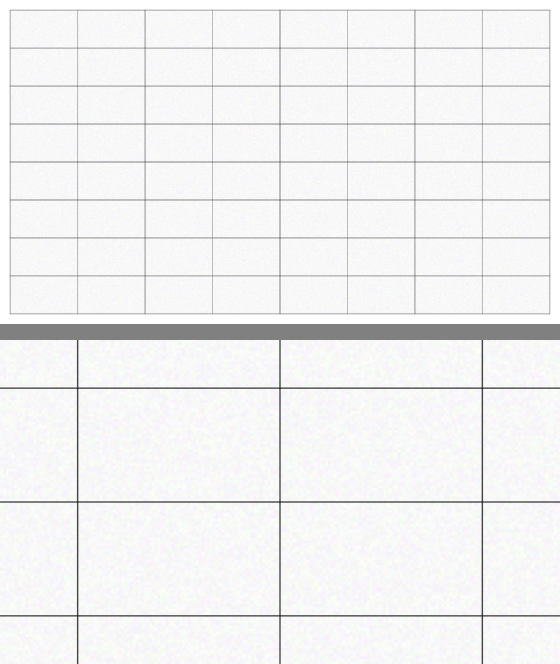
Top: the whole. Bottom: its middle third, enlarged.
A WebGL 1 fragment shader for this pattern:

```glsl
precision highp float;
// A sheet of 8 by 8 blank panels: hairline rules on finely grained off-white
// paper with a plain white border. Rules are found as distances to the nearest
// grid line and box filtered; the grain is value noise tinted green to violet.

#define COLUMNS 8.0
#define ROWS 8.0
#define MARGIN 0.01823       // border, in canvas widths
#define RULE_WIDTH 0.00064   // hairline, in canvas widths
#define FILTER_PIXELS 1.4    // softness of the edges
#define PAPER vec3(0.972, 0.972, 0.973)
#define BORDER vec3(1.0)
#define INK vec3(0.06)
#define GRAIN_SCALE 610.0    // grains per canvas width
#define GRAIN_TINT 0.046     // strength of the colour in the grain
#define GRAIN_LIGHT 0.022    // strength of its light and dark

uniform vec2 u_resolution;

vec3 hash3(vec2 p) {
  vec3 q = fract(p.xyx * vec3(0.1031, 0.1030, 0.0973));
  q += dot(q, q.yxz + 33.33);
  return fract((q.xxy + q.yzz) * q.zyx);
}

// Three independent channels of smooth value noise.
vec3 noise3(vec2 p) {
  vec2 cell = floor(p);
  vec2 f = fract(p);
  f = f * f * (3.0 - 2.0 * f);
  vec3 low = mix(hash3(cell), hash3(cell + vec2(1.0, 0.0)), f.x);
  vec3 high = mix(hash3(cell + vec2(0.0, 1.0)), hash3(cell + 1.0), f.x);
  return mix(low, high, f.y);
}

// Share of the filter footprint lying inside a band of the given half width.
vec2 bandCoverage(vec2 dist, vec2 halfWidth, float footprint) {
  vec2 lower = max(dist - 0.5 * footprint, -halfWidth);
  vec2 upper = min(dist + 0.5 * footprint, halfWidth);
  return clamp((upper - lower) / footprint, 0.0, 1.0);
}

// Paper with opposed green and blue grain, so that its lightness stays calm.
vec3 grainedPaper(vec2 p) {
  vec3 grain = noise3(p * GRAIN_SCALE) - 0.5;
  vec3 tint = grain.x * vec3(0.0, 1.0, -1.0) + grain.y * vec3(0.6, -0.3, 0.0);
  return PAPER + GRAIN_TINT * tint + GRAIN_LIGHT * grain.z;
}

void main() {
  vec2 p = gl_FragCoord.xy / u_resolution.x;
  vec2 canvas = u_resolution / u_resolution.x;
  float footprint = FILTER_PIXELS / u_resolution.x;

  // Panel grid, measured from the corner of the sheet.
  vec2 count = vec2(COLUMNS, ROWS);
  vec2 sheet = canvas - 2.0 * MARGIN;
  vec2 pitch = sheet / count;
  vec2 q = p - MARGIN;
  vec2 nearest = clamp(floor(q / pitch + 0.5), vec2(0.0), count) * pitch;

  // Sheet on its border.
  vec2 inside = bandCoverage(q - 0.5 * sheet, 0.5 * sheet, footprint);
  vec3 color = mix(BORDER, grainedPaper(p), inside.x * inside.y);

  // Rules, ending at the outer frame.
  vec2 extent = 0.5 * (sheet + RULE_WIDTH);
  vec2 span = bandCoverage(q - 0.5 * sheet, extent, footprint);
  vec2 rule = bandCoverage(q - nearest, vec2(0.5 * RULE_WIDTH), footprint);
  rule *= span.yx;
  float ink = 1.0 - (1.0 - rule.x) * (1.0 - rule.y);
  color = mix(color, INK, ink);

  gl_FragColor = vec4(clamp(color, 0.0, 1.0), 1.0);
}
```
